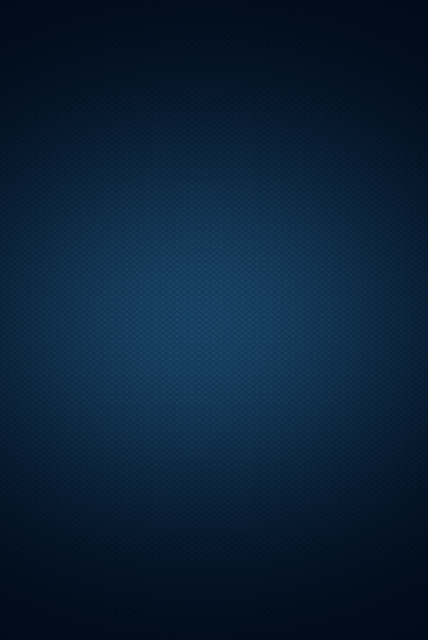
This background is drawn by a WebGL 1 fragment shader. Its source:

```glsl
precision highp float;
// Deep navy woven backdrop: a soft blue oval glow under a fine diamond fret.

uniform vec2 u_resolution;

// Colours
const vec3 EDGE_NAVY = vec3(0.0, 0.035, 0.09);
const vec3 GLOW_BLUE = vec3(0.09, 0.25, 0.38);

// Glow, in fractions of the canvas
const vec2 GLOW_CENTER = vec2(0.47, 0.5);
const vec2 GLOW_SPREAD = vec2(0.56, 0.31);

// Weave, in fractions of the canvas height
const vec2 CELL_SIZE = vec2(0.0113, 0.0087);
const float THREAD_WIDTH = 0.11;
const float GROOVE_DEPTH = 0.16;
const float RIDGE_LIFT = 0.07;

// Antialiased coverage of a band around zero distance
float thread(float dist, float halfWidth, float blur) {
    return 1.0 - smoothstep(halfWidth - blur, halfWidth + blur, abs(dist));
}

// Dark diamond grooves with a broken, lighter fret nested inside
float weaveShade(vec2 p) {
    vec2 cell = fract(p / CELL_SIZE) - 0.5;
    float diamond = abs(cell.x) + abs(cell.y);
    float blur = 0.5 * length(1.0 / CELL_SIZE) / u_resolution.y;

    float groove = thread(diamond - 0.5, THREAD_WIDTH, blur);
    float opening = smoothstep(-blur, blur, cell.x + cell.y + 0.12);
    float ridge = thread(diamond - 0.23, THREAD_WIDTH, blur) * opening;
    return 1.0 + RIDGE_LIFT * ridge - GROOVE_DEPTH * (groove - 0.4);
}

void main() {
    vec2 uv = gl_FragCoord.xy / u_resolution;
    vec2 p = gl_FragCoord.xy / u_resolution.y;

    // Oval light falling off to the dark rim
    vec2 offset = (uv - GLOW_CENTER) / GLOW_SPREAD;
    float glow = exp(-dot(offset, offset));
    vec3 color = mix(EDGE_NAVY, GLOW_BLUE, glow);

    gl_FragColor = vec4(color * weaveShade(p), 1.0);
}
```
